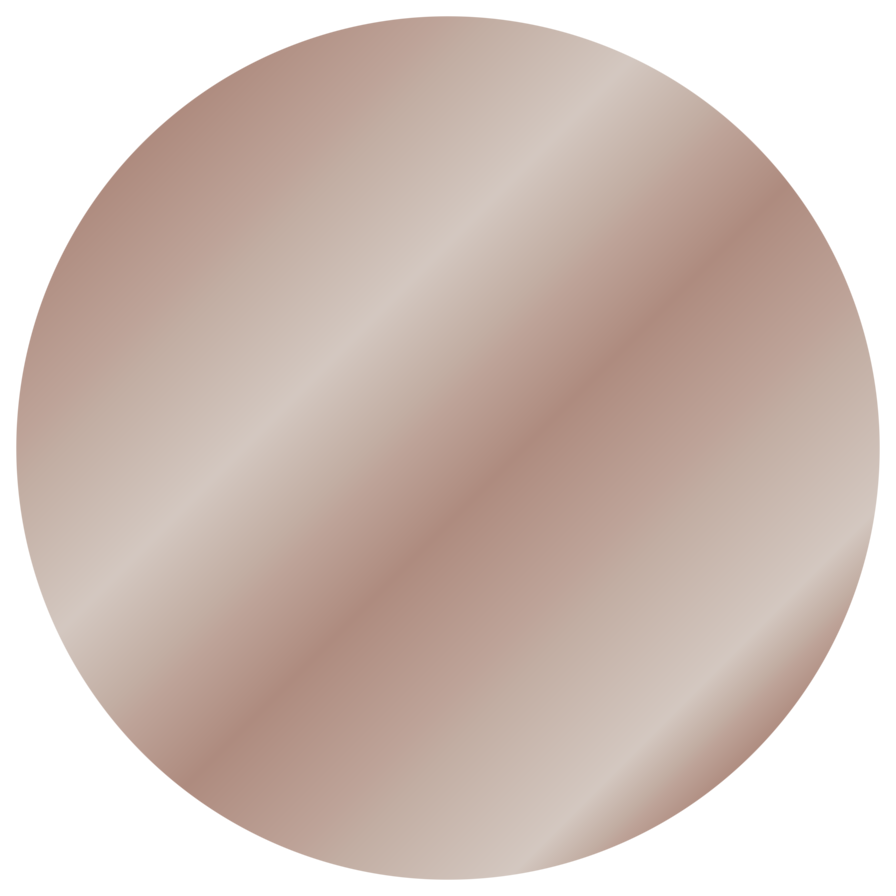
Write a three.js fragment shader that draws this background.

```glsl
#define RADIUS 0.4818
#define EDGE_SOFTNESS 0.001
#define DARK_COPPER vec3(0.682, 0.545, 0.496)
#define ROSE vec3(0.744, 0.640, 0.598)
#define BEIGE vec3(0.760, 0.680, 0.637)
#define PALE_SILVER vec3(0.829, 0.782, 0.753)
// Ridge positions along the diagonal, from upper left (0) to lower right (2)
#define DARK_START 0.322
#define PALE_FIRST 0.771
#define DARK_MIDDLE 1.084
#define PALE_SECOND 1.547
#define DARK_END 1.685

varying vec2 vUv;

float ramp(float start, float end, float x) {
  return clamp((x - start) / (end - start), 0.0, 1.0);
}

// Sheen is 0 on the dark ridges and 1 on the pale ones
float sheenAt(float diagonal) {
  return ramp(DARK_START, PALE_FIRST, diagonal)
       - ramp(PALE_FIRST, DARK_MIDDLE, diagonal)
       + ramp(DARK_MIDDLE, PALE_SECOND, diagonal)
       - ramp(PALE_SECOND, DARK_END, diagonal);
}

vec3 metalColor(float sheen) {
  vec3 color = mix(DARK_COPPER, ROSE, ramp(0.0, 0.42, sheen));
  color = mix(color, BEIGE, ramp(0.42, 0.55, sheen));
  return mix(color, PALE_SILVER, ramp(0.55, 1.0, sheen));
}

void main() {
  // Brushed metal bands
  float diagonal = vUv.x + 1.0 - vUv.y;
  vec3 metal = metalColor(sheenAt(diagonal));

  // Disc on a white ground
  float discDistance = length(vUv - 0.5) - RADIUS;
  float coverage = 1.0 - smoothstep(-EDGE_SOFTNESS, EDGE_SOFTNESS, discDistance);
  gl_FragColor = vec4(mix(vec3(1.0), metal, coverage), 1.0);
}
```
